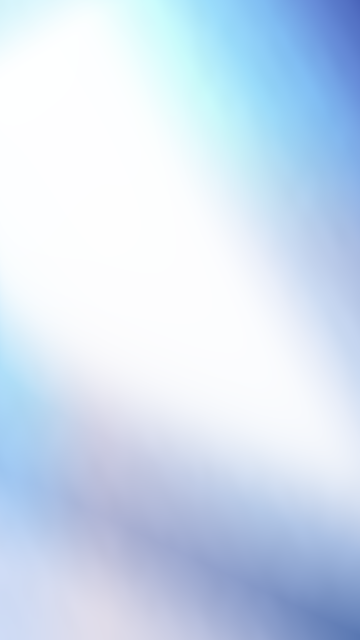
This background is drawn by a Shadertoy shader. Its source:

```glsl
// A broad white beam falls diagonally across a soft blue field.
// Two ramps, one above and one below the beam, are multiplied together;
// the lower one also holds a dark slanting band. Faint noise adds streaks.

// Beam and band geometry: x to the right, depth downward, both 0..1
const float UPPER_START = 0.23;   // x of the upper edge at the top
const float UPPER_SLOPE = 0.98;
const float LOWER_START = 0.41;   // depth of the lower edge at the left
const float LOWER_DROP  = 0.33;
const float LOWER_CURVE = 0.6;
const float BAND_START  = 0.735;  // depth of the dark band at the left
const float BAND_SLOPE  = 0.26;
const float BAND_FADE   = 0.17;   // depth over which the band clears
const float EDGE_SOFT   = 0.045;
const float STREAKS     = 0.022;

// Colours above the beam
const vec3 WHITE    = vec3(1.0);
const vec3 CYAN     = vec3(0.79, 0.985, 0.985);
const vec3 SKY      = vec3(0.60, 0.86, 0.98);
const vec3 AZURE    = vec3(0.50, 0.74, 0.95);
const vec3 BLUE     = vec3(0.40, 0.55, 0.85);
const vec3 INDIGO   = vec3(0.28, 0.38, 0.72);
const vec3 MIST     = vec3(0.92, 0.94, 0.98);
const vec3 HAZE     = vec3(0.80, 0.86, 0.95);
const vec3 LAVENDER = vec3(0.66, 0.73, 0.88);
const vec3 DUSK     = vec3(0.55, 0.64, 0.87);
const vec3 CORNER   = vec3(0.84, 0.96, 0.985);

float ramp(float a, float b, float x) {
    return clamp((x - a) / (b - a), 0.0, 1.0);
}

// Positive part of x with a rounded corner
float softPositive(float x, float k) {
    return 0.5 * (x + sqrt(x * x + k * k));
}

float hash(vec2 p) {
    vec3 q = fract(p.xyx * 0.1031);
    q += dot(q, q.yzx + 33.33);
    return fract((q.x + q.y) * q.z);
}

float noise(vec2 p) {
    vec2 i = floor(p), f = fract(p);
    f = f * f * (3.0 - 2.0 * f);
    return mix(mix(hash(i), hash(i + vec2(1, 0)), f.x),
               mix(hash(i + vec2(0, 1)), hash(i + vec2(1, 1)), f.x), f.y);
}

// Four colours blended from left to right
vec3 across(float x, vec3 left, vec3 inner, vec3 outer, vec3 right) {
    vec3 c = mix(left, inner, smoothstep(0.0, 0.3, x));
    c = mix(c, outer, ramp(0.3, 0.72, x));
    return mix(c, right, ramp(0.72, 1.0, x));
}

// Cyan to indigo at the top, lavender further down
vec3 upperField(float x, float depth) {
    float s = softPositive(x - UPPER_START - UPPER_SLOPE * depth, EDGE_SOFT);
    vec3 clear = mix(WHITE, CYAN, ramp(0.0, 0.2, s));
    clear = mix(clear, SKY, ramp(0.2, 0.35, s));
    clear = mix(clear, AZURE, ramp(0.35, 0.5, s));
    clear = mix(clear, BLUE, ramp(0.5, 0.64, s));
    clear = mix(clear, INDIGO, ramp(0.64, 0.78, s));
    vec3 hazy = mix(WHITE, MIST, ramp(0.0, 0.1, s));
    hazy = mix(hazy, HAZE, ramp(0.1, 0.2, s));
    hazy = mix(hazy, LAVENDER, ramp(0.2, 0.39, s));
    hazy = mix(hazy, DUSK, ramp(0.39, 0.52, s));
    return mix(clear, hazy, smoothstep(0.13, 0.42, depth));
}

// White edge, middle tone, dark band and pale foot
vec3 lowerField(float x, float depth) {
    float edge = LOWER_START + LOWER_DROP * pow(x, LOWER_CURVE);
    float band = BAND_START + BAND_SLOPE * x;
    float t = softPositive(depth - edge, EDGE_SOFT) / (band - edge);
    vec3 middle = across(x, vec3(0.68, 0.87, 0.97), vec3(0.81, 0.81, 0.89),
                            vec3(0.71, 0.79, 0.91), vec3(0.64, 0.73, 0.88));
    vec3 dark = across(x, vec3(0.62, 0.78, 0.95), vec3(0.68, 0.70, 0.83),
                          vec3(0.51, 0.59, 0.78), vec3(0.35, 0.47, 0.70));
    vec3 foot = across(x, vec3(0.81, 0.86, 0.96), vec3(0.88, 0.865, 0.915),
                          vec3(0.70, 0.74, 0.87), vec3(0.40, 0.51, 0.73));
    vec3 c = mix(WHITE, middle, ramp(0.0, 0.5, t));
    c = mix(c, dark, ramp(0.5, 1.0, t));
    return mix(c, foot, smoothstep(-0.02, BAND_FADE, depth - band));
}

void mainImage(out vec4 fragColor, in vec2 fragCoord) {
    vec2 uv = fragCoord / iResolution.xy;
    float x = uv.x, depth = 1.0 - uv.y;

    vec3 color = upperField(x, depth) * lowerField(x, depth);
    float cornerGlow = smoothstep(0.13, 0.0, depth + 0.35 * x);
    color *= mix(WHITE, CORNER, cornerGlow);

    // Streaks along the beam, only where the field is tinted
    vec2 along = vec2(x - depth, x + depth);
    float grain = noise(along * vec2(26.0, 7.0)) + noise(along.yx * 19.0) - 1.0;
    float tinted = smoothstep(0.0, 0.25, 1.0 - color.r);
    color += STREAKS * 0.5 * grain * tinted;

    fragColor = vec4(clamp(color, 0.0, 1.0), 1.0);
}
```
